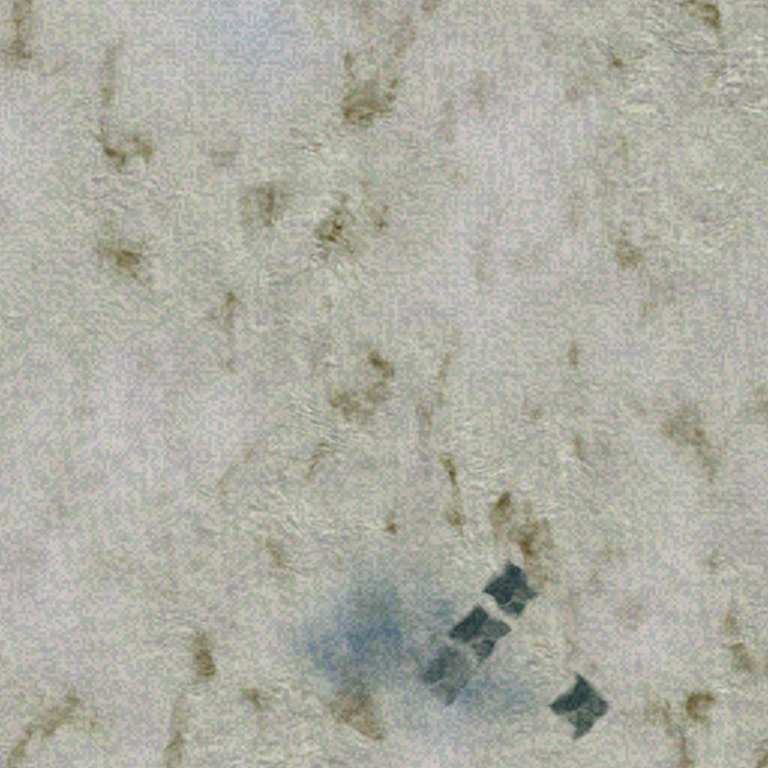
Give the GLSL for this texture, as a WebGL 1 fragment shader.

```glsl
precision highp float;
// Weathered pale plaster with ochre veins, a blurred blue stain and dark pyramids.
// Layered value noise gives patches, short creases and dithered grain; soft spots
// place the stain, and a short loop draws the faceted diamonds.

#define GRAIN_CELLS 256.0
#define GRAIN_GAIN 0.105
#define CREASE_GAIN 0.34
#define MOTTLE_GAIN 0.15
#define VEIN_GAIN 0.62
#define STAIN_GAIN 0.88
#define DIAMOND_SIZE 0.041

uniform vec2 u_resolution;

const vec3 PALE = vec3(0.755, 0.748, 0.738);
const vec3 SAND = vec3(0.695, 0.700, 0.645);
const vec3 MAUVE = vec3(0.675, 0.655, 0.650);
const vec3 OLIVE = vec3(0.550, 0.540, 0.430);
const vec3 UMBER = vec3(0.400, 0.350, 0.210);
const vec3 BLUE = vec3(0.330, 0.430, 0.500);
const vec3 SLATE = vec3(0.190, 0.260, 0.260);
const vec3 STONE = vec3(0.500, 0.530, 0.480);

float hash(vec2 p) {
  return fract(sin(dot(p, vec2(127.1, 311.7))) * 43758.5453);
}

float noise(vec2 p) {
  vec2 cell = floor(p);
  vec2 f = fract(p);
  f = f * f * (3.0 - 2.0 * f);
  float low = mix(hash(cell), hash(cell + vec2(1.0, 0.0)), f.x);
  float high = mix(hash(cell + vec2(0.0, 1.0)), hash(cell + 1.0), f.x);
  return mix(low, high, f.y);
}

float fbm(vec2 p) {
  float sum = 0.0;
  float gain = 0.53;
  for (int i = 0; i < 4; i++) {
    sum += gain * noise(p);
    p = mat2(1.6, 1.2, -1.2, 1.6) * p + 7.3;
    gain *= 0.5;
  }
  return sum;
}

// Soft elliptical spot, 1 at its centre
float spot(vec2 p, vec2 centre, vec2 radius) {
  vec2 d = (p - centre) / radius;
  return exp(-dot(d, d));
}

// Short flat creases, used as a height field
float creases(vec2 p) {
  return noise(p * vec2(75.0, 130.0)) * 0.55 + noise(p * vec2(130.0, 190.0) + 31.0) * 0.45;
}

void main() {
  vec2 uv = gl_FragCoord.xy / u_resolution;
  vec2 warp = vec2(fbm(uv * 12.0 + 3.0), fbm(uv * 12.0 + 41.0)) - 0.5;
  vec2 p = uv + 0.06 * warp;

  // Rough and smooth regions of the plaster
  float rough = mix(0.5, fbm(p * vec2(7.0, 5.0) + 12.0), 0.8);
  rough += 0.28 * spot(p, vec2(0.92, 0.92), vec2(0.12, 0.18));
  rough += 0.13 * spot(p, vec2(0.55, 0.38), vec2(0.45, 0.13));
  rough -= 0.26 * spot(p, vec2(0.62, 0.82), vec2(0.11, 0.18));
  rough -= 0.20 * spot(p, vec2(0.36, 0.95), vec2(0.12, 0.10));
  rough -= 0.13 * spot(p, vec2(0.20, 0.49), vec2(0.16, 0.08));
  float rugged = smoothstep(0.36, 0.66, rough);

  // Base tones mixed through medium mottling
  float mottle = fbm(p * vec2(36.0, 30.0) + 80.0) - 0.5;
  float toSand = smoothstep(0.26, 0.58, rough + 0.35 * mottle);
  vec3 color = mix(PALE, SAND, toSand);
  float blush = smoothstep(0.46, 0.70, fbm(uv * 24.0 + 60.0));
  color = mix(color, MAUVE, 0.45 * blush);
  color += MOTTLE_GAIN * mottle * (0.3 + 0.7 * rugged);

  // Small upright ochre veins with darker cores
  float vein = fbm(p * vec2(27.0, 15.0) + 20.0);
  float flecks = 0.35 + 1.3 * noise(uv * vec2(80.0, 110.0));
  float presence = 0.22 + 0.78 * rugged;
  float veinMask = smoothstep(0.49, 0.72, vein) * presence;
  color = mix(color, OLIVE, clamp(VEIN_GAIN * veinMask * flecks, 0.0, 1.0));
  float core = smoothstep(0.63, 0.80, vein) * presence;
  color = mix(color, UMBER, clamp(0.6 * core * flecks, 0.0, 1.0));

  // Creases lit from above, broken up by a patchy mask
  float broken = smoothstep(0.32, 0.68, noise(uv * vec2(28.0, 38.0) + 9.0));
  float slope = creases(p) - creases(p + vec2(0.0015, 0.0032));
  color += CREASE_GAIN * slope * (0.08 + 0.72 * rugged * broken);

  // Blue stain and a faint trace near the top
  vec2 q = uv + 0.06 * warp;
  float stain = spot(q, vec2(0.515, 0.195), vec2(0.070, 0.065));
  stain += 0.85 * spot(q, vec2(0.445, 0.140), vec2(0.048, 0.045));
  stain += 0.85 * spot(q, vec2(0.615, 0.085), vec2(0.075, 0.042));
  stain += 0.5 * spot(q, vec2(0.590, 0.160), vec2(0.060, 0.060));
  stain *= 0.35 + 1.1 * fbm(uv * vec2(36.0, 24.0));
  vec3 stainColor = mix(BLUE, STONE, 0.7 * noise(uv * 45.0 + 5.0));
  color = mix(color, stainColor, STAIN_GAIN * clamp(stain, 0.0, 1.0));
  float trace = spot(q, vec2(0.33, 0.96), vec2(0.07, 0.06));
  color = mix(color, vec3(0.63, 0.69, 0.75), 0.45 * trace);

  // Three pyramids in a slanted row and one apart
  for (int i = 0; i < 4; i++) {
    float n = float(i);
    vec2 centre = vec2(0.667, 0.229) - n * vec2(0.042, 0.054);
    centre += step(2.5, n) * vec2(0.214, 0.012);
    vec2 ragged = vec2(noise(uv * 55.0 + n), noise(uv * 55.0 + 19.0 + n)) - 0.5;
    vec2 d = (uv - centre + 0.016 * ragged) / DIAMOND_SIZE;
    float edge = abs(d.x) * 0.95 + abs(d.y);
    float body = 1.0 - smoothstep(0.78, 1.12, edge);
    float right = smoothstep(-0.12, 0.12, d.x - 0.25 * d.y);
    float lower = smoothstep(-0.12, 0.12, -d.y - 0.2);
    float light = mix(0.05 + 0.5 * lower, 0.42 - 0.3 * lower, right);
    float ridge = 1.0 - smoothstep(0.03, 0.14, abs(d.y + 0.2 + 0.35 * abs(d.x)));
    light += 0.35 * ridge + 0.3 * smoothstep(0.7, 1.0, edge);
    light += 0.9 * (fbm(uv * 70.0) - 0.5);
    float fade = 0.95 - 0.35 * step(1.5, n) * step(n, 2.5);
    color = mix(color, mix(SLATE, STONE, clamp(light, 0.0, 1.0)), body * fade);
  }

  // Crisp dithered speckle, partly tinted
  vec2 g = uv * GRAIN_CELLS;
  vec3 tint = vec3(noise(g), noise(g + 57.0), noise(g + 113.0));
  tint = smoothstep(0.2, 0.8, tint) - 0.5;
  color += GRAIN_GAIN * mix(vec3(tint.x), tint, 0.4);

  gl_FragColor = vec4(clamp(color, 0.0, 1.0), 1.0);
}
```
